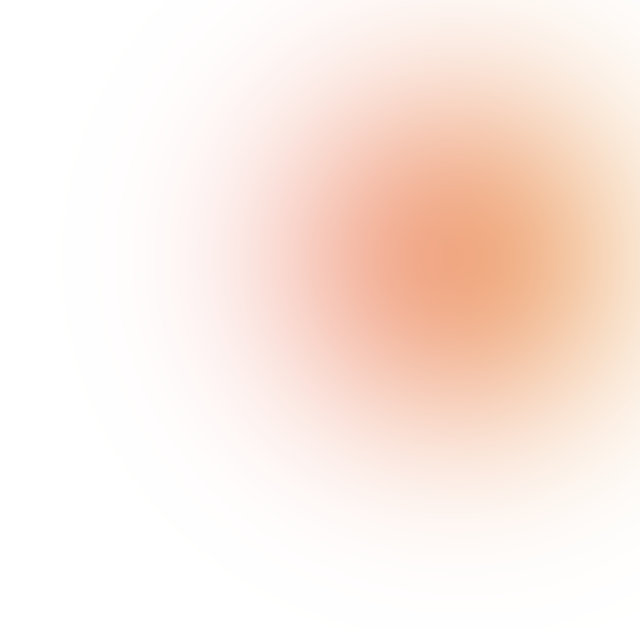
Write a Shadertoy shader that draws this background.

```glsl
// A soft coral and apricot glow fading into white, right of centre.

// Lengths are in canvas heights
const vec2  GLOW_CENTER   = vec2(0.743, 0.590);
const float SPREAD_LEFT   = 0.2156;
const float SPREAD_RIGHT  = 0.2037;
const float SPREAD_UPDOWN = 0.2063;
const float SIDE_BLEND    = 0.12;   // half width of the left to right change
const float EDGE_FALLOFF  = 0.012;  // tightens the outer rim

const vec3  PAPER         = vec3(1.0);
const float BLUE_LOSS     = 0.49;   // blue removed at the core
const float RED_RATIO     = 0.12;   // red removed, relative to blue
const float GREEN_RATIO   = 0.69;   // green removed, relative to blue
const float HUE_SLOPE     = 0.45;   // coral on the left, apricot on the right
const vec2  GREEN_LIMITS  = vec2(0.55, 0.90);

// Bell-shaped strength, slightly wider on the left
float glowStrength(vec2 offset) {
    float side = smoothstep(-SIDE_BLEND, SIDE_BLEND, offset.x);
    vec2 spread = vec2(mix(SPREAD_LEFT, SPREAD_RIGHT, side), SPREAD_UPDOWN);
    vec2 scaled = offset / spread;
    float q = dot(scaled, scaled);
    return exp(-0.5 * q - EDGE_FALLOFF * q * q);
}

// Light absorbed per channel, with the hue turning across the glow
vec3 glowTint(float offsetX) {
    float green = clamp(GREEN_RATIO - HUE_SLOPE * offsetX,
                        GREEN_LIMITS.x, GREEN_LIMITS.y);
    return BLUE_LOSS * vec3(RED_RATIO, green, 1.0);
}

void mainImage(out vec4 fragColor, in vec2 fragCoord) {
    vec2 offset = fragCoord / iResolution.y - GLOW_CENTER;
    vec3 color = PAPER - glowTint(offset.x) * glowStrength(offset);
    fragColor = vec4(color, 1.0);
}
```
